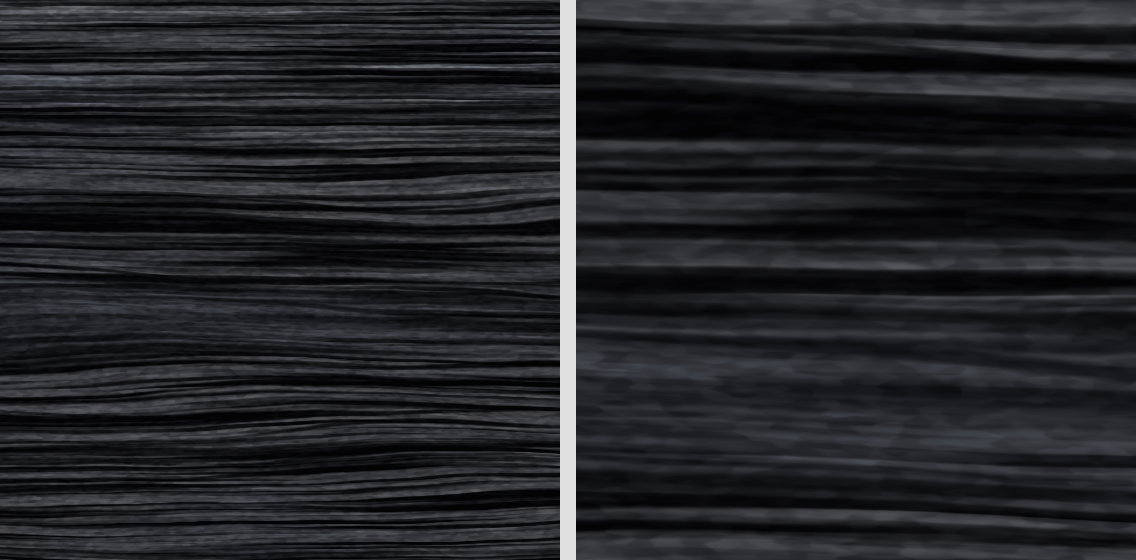
Left: the whole. Right: its middle third, enlarged.
Give the GLSL for this texture, as a WebGL 1 fragment shader.

```glsl
precision highp float;
// Black stained wood with fine horizontal grain, tapering dark veins and a smooth slate band.
uniform vec2 u_resolution;

vec3 hash3(vec2 p) {
  vec3 q = vec3(dot(p, vec2(127.1, 311.7)), dot(p, vec2(269.5, 183.3)), dot(p, vec2(419.2, 371.9)));
  return fract(sin(q) * 43758.545);
}

// Cellular noise: random cell tones blended by distance to the cell points.
float cells(vec2 p) {
  vec2 id = floor(p), f = fract(p);
  float sum = 0.0, total = 0.0;
  for (int j = -1; j <= 1; j++) {
    for (int i = -1; i <= 1; i++) {
      vec2 o = vec2(float(i), float(j));
      vec3 h = hash3(id + o);
      vec2 d = o + h.xy - f;
      float w = exp(-7.0 * dot(d, d));
      sum += w * h.z;
      total += w;
    }
  }
  return sum / total;
}

// Dark tapering veins that wander across the lower two thirds.
float veins(vec2 p) {
  float ink = 0.0;
  for (int i = 0; i < 14; i++) {
    float n = float(i);
    vec3 h = hash3(vec2(n, 7.3));
    float y = 0.08 + 0.043 * n + 0.03 * h.x;
    y += 0.011 * sin(p.x * (2.5 + 3.0 * h.y) + 6.28 * h.z) + 0.002 * sin(p.x * 13.0 + 9.0 * h.x);
    float swell = 0.5 + 0.5 * sin(p.x * (3.0 + 4.0 * h.z) + 6.28 * h.y);
    float width = 0.001 + 0.0045 * swell * swell;
    float line = 1.0 - smoothstep(width * 0.5, width + 0.002, abs(p.y - y));
    ink = max(ink, line * (0.3 + 0.65 * swell));
  }
  return ink;
}

void main() {
  vec2 uv = gl_FragCoord.xy / u_resolution;

  // Straight grain near the top, bowed grain below.
  float bow = 1.0 - 0.9 * smoothstep(0.6, 0.8, uv.y);
  vec2 p = uv;
  p.y += bow * (0.010 * sin(3.6 * uv.x + 9.0 * uv.y) + 0.004 * sin(8.0 * uv.x + 23.0 * uv.y));
  p.y += 0.0006 * sin(31.0 * uv.x + 70.0 * uv.y);

  // Rings crowd towards the top and bottom, and open in the middle.
  float ring = 104.0 * p.y + 4.6 * sin(6.283 * (p.y - 0.05));
  float broad = cells(vec2(p.x * 1.4 + 3.0, ring * 0.22));
  float grain = cells(vec2(p.x * 1.3 + 17.0, ring));
  float streak = cells(vec2(p.x * 2.4 + 41.0, ring * 1.8));
  float fleck = cells(vec2(p.x * 14.0 + 5.0, p.y * 240.0)) - 0.5;
  float fiber = cells(vec2(p.x * 80.0, p.y * 250.0)) - 0.5;
  float tone = 0.10 * broad + 0.44 * grain + 0.46 * streak;
  float value = 0.018 + 0.242 * smoothstep(0.24, 0.74, tone);

  // Smooth slate band, fading to the right.
  float edge = (p.y - 0.425 + 0.02 * (broad - 0.5)) / 0.062;
  float band = exp(-edge * edge * edge * edge) * (0.8 - 0.4 * smoothstep(0.5, 0.8, uv.x));
  value = mix(value, 0.125 + 0.08 * streak + 0.05 * (grain - 0.5), band);

  // Veins, pale ridges in the straight grain, then flecks and fine fibers.
  value *= 1.0 - 0.9 * veins(p) * (1.0 - 0.6 * band);
  float ridge = smoothstep(0.62, 0.86, cells(vec2(p.x * 2.0 + 71.0, p.y * 180.0)));
  value += 0.12 * ridge * smoothstep(0.5, 0.8, uv.y) * smoothstep(0.02, 0.18, value);
  value += fleck * (0.025 + 0.32 * value) + fiber * (0.022 + 0.28 * value);

  // Near-neutral charcoal, cooler in the band and in scattered patches.
  float cool = 0.5 * band + 0.3 * smoothstep(0.5, 0.8, cells(uv * vec2(3.0, 9.0)));
  vec3 tint = mix(vec3(0.98, 1.0, 1.04), vec3(0.93, 0.98, 1.16), cool);
  gl_FragColor = vec4(max(value, 0.012) * tint + vec3(0.0, 0.0, 0.005), 1.0);
}
```
